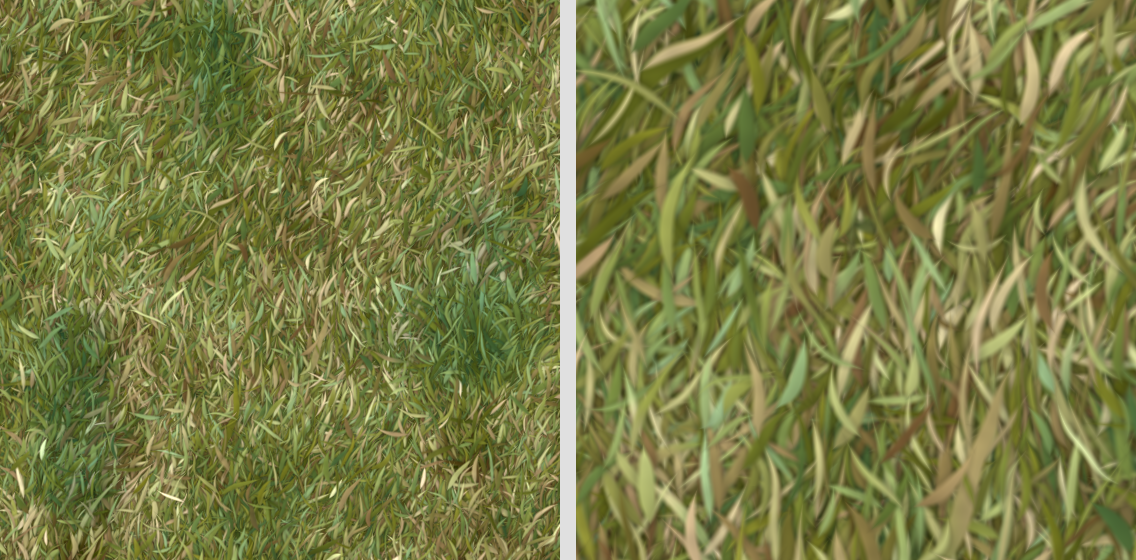
Left: the whole. Right: its middle third, enlarged.
Give the GLSL for this texture, as a WebGL 2 fragment shader.

```glsl
#version 300 es
precision highp float;
// Dense meadow turf: short overlapping blades of green grass and dry straw.

#define LAYERS 24
#define COARSE 18.0      // blade cells across the canvas, large blades
#define FINE 36.0        // blade cells across the canvas, small blades
#define LEAN 1.3         // main growing direction, radians
#define SPREAD 1.15      // scatter of the growing direction
#define SOFTNESS 0.0023  // edge blur in canvas units
#define SHADOW 0.10      // darkening next to each blade
#define DRY_SHARE 0.53   // part of the blades that are straw
#define CLUMPING 0.75    // tone difference between tufts
#define RAGGED 0.006     // waviness of the blades in canvas units
#define GAIN 1.14        // overall brightness

uniform vec2 u_resolution;
out vec4 fragColor;

vec4 hash4(vec3 p) {
  vec4 q = fract(p.xyzx * vec4(0.1031, 0.1030, 0.0973, 0.1099));
  q += dot(q, q.wzxy + 33.33);
  return fract((q.xxyz + q.yzzw) * q.zywx);
}

float noise(vec2 p, float seed) {
  vec2 i = floor(p), f = fract(p);
  f = f * f * (3.0 - 2.0 * f);
  float a = hash4(vec3(i, seed)).x;
  float b = hash4(vec3(i + vec2(1, 0), seed)).x;
  float c = hash4(vec3(i + vec2(0, 1), seed)).x;
  float d = hash4(vec3(i + vec2(1, 1), seed)).x;
  return mix(mix(a, b, f.x), mix(c, d, f.x), f.y);
}

// Three-step colour ramp from shade to light
vec3 ramp(vec3 dark, vec3 mid, vec3 light, float t) {
  return t < 0.5 ? mix(dark, mid, 2.0 * t) : mix(mid, light, 2.0 * t - 1.0);
}

vec3 grassColour(float dry, float tone, float hue) {
  vec3 green = ramp(vec3(0.28, 0.34, 0.13), vec3(0.42, 0.46, 0.18),
                    vec3(0.53, 0.59, 0.34), tone);
  vec3 straw = ramp(vec3(0.34, 0.30, 0.12), vec3(0.51, 0.47, 0.27),
                    vec3(0.69, 0.66, 0.46), tone);
  green += (hue - 0.5) * vec3(-0.07, 0.03, 0.13);
  straw += (hue - 0.5) * vec3(0.08, -0.04, 0.07);
  return mix(green, straw, dry);
}

// Signed distance across a curved tapered blade; v runs from base -1 to tip 1
float blade(vec2 q, float halfLength, float halfWidth, float bend, out float v, out float side) {
  v = clamp(q.x / halfLength, -1.6, 1.6);
  side = (q.y - bend * (v * v - 0.4)) / halfWidth;
  float taper = (1.2 * (1.0 - abs(v * v * v)) - 0.2) * (0.9 - 0.25 * v);
  return (abs(side) - taper) * halfWidth;
}

void main() {
  vec2 p = gl_FragCoord.xy / u_resolution.y;
  float blur = max(SOFTNESS, 0.8 / u_resolution.y);

  // Slow variation: dry patches, cool damp patches, direction, tufts
  float dryPatch = 0.6 * noise(p * 5.0, 3.0) + 0.4 * noise(p * 13.0, 5.0) - 0.5;
  float damp = smoothstep(0.66, 0.95, noise(p * 4.2 + 0.4, 11.0));
  float turn = noise(p * 5.0, 7.0) - 0.5;
  float tuft = 0.4 * noise(p * 6.0, 13.0) + 0.6 * noise(p * 17.0, 29.0) - 0.5;
  vec2 wave = vec2(noise(p * 34.0, 37.0), noise(p * 34.0, 41.0)) - 0.5;

  // Shaded ground between the blades
  float soil = noise(p * 70.0, 17.0);
  vec3 colour = grassColour(noise(p * 40.0, 19.0), 0.5 * soil, 0.4);

  for (int k = 0; k < LAYERS; k++) {
    float layer = float(k);
    float depth = layer / float(LAYERS - 1);
    bool sparse = k == LAYERS - 3;  // a few long stems
    float cells = sparse ? 10.0 : mix(COARSE, FINE, fract(layer * 0.618));
    vec2 g = (p + RAGGED * wave) * cells + hash4(vec3(layer, 2.0, 9.0)).xy * 40.0;
    vec2 home = floor(g);
    float soft = blur * cells;

    for (int n = 0; n < 9; n++) {
      vec2 cell = home + vec2(n % 3 - 1, n / 3 - 1);
      vec4 place = hash4(vec3(cell, layer + 31.0));
      vec4 look = hash4(vec3(cell, layer + 83.0));
      if (sparse && look.x > 0.16) continue;

      vec4 form = hash4(vec3(cell, layer + 137.0));
      float angle = LEAN + (place.z + place.w - 1.0) * SPREAD + turn;
      if (form.w > 0.88) angle += 1.3;  // fallen blades
      vec2 along = vec2(cos(angle), sin(angle));
      vec2 r = g - cell - place.xy;
      vec2 q = vec2(dot(r, along), dot(r, vec2(-along.y, along.x)));

      float halfWidth = mix(0.05, 0.12, form.y * form.y) * (sparse ? 0.6 : 1.0);
      float v, side;
      float d = blade(q, mix(0.42, 0.82, form.x), halfWidth, (form.z - 0.5) * 0.3, v, side);

      float dry = smoothstep(-0.06, 0.06, DRY_SHARE + 1.1 * dryPatch - 0.4 * damp - look.y);
      float tone = look.z * 1.15 - 0.2 + 0.25 * depth + CLUMPING * tuft;
      vec3 tint = grassColour(dry, tone, look.w);
      tint *= mix(vec3(1), vec3(0.80, 0.92, 0.98), damp);
      tint += 0.14 * smoothstep(0.96, 1.0, look.z) * dry;  // bleached straw
      tint *= 1.0 + 0.09 * clamp(v, -1.0, 1.0) + 0.07 * clamp(side, -1.0, 1.0);

      colour *= 1.0 - SHADOW * smoothstep(0.13, 0.0, d);
      colour = mix(colour, tint, smoothstep(soft, -soft, d));
    }
  }

  // Fine uneven light
  colour *= GAIN * (0.94 + 0.12 * noise(p * 110.0, 23.0));
  fragColor = vec4(clamp(colour, 0.0, 1.0), 1.0);
}
```
